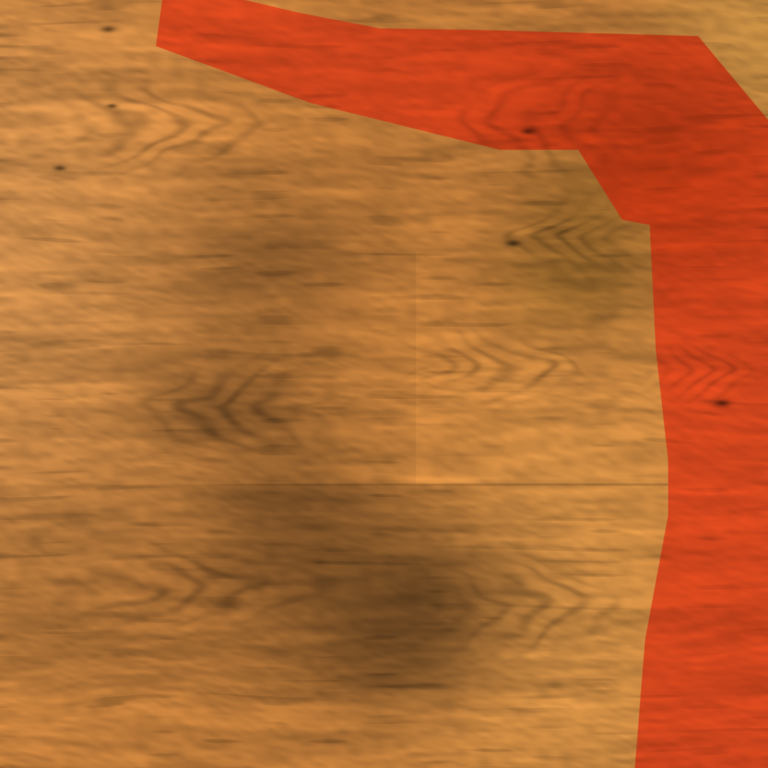
A Shadertoy shader for this texture:

```glsl
// Painted region, counter-clockwise points past the canvas border
const vec2 OUTLINE[20] = vec2[](
    vec2(.214, 1.02), vec2(.250, 1.02), vec2(.319, 1.0), vec2(.391, .983),
    vec2(.495, .963), vec2(.625, .961), vec2(.909, .953), vec2(1.02, .820),
    vec2(1.02, -.02), vec2(.825, -.02), vec2(.840, .167), vec2(.870, .329),
    vec2(.870, .401), vec2(.854, .544), vec2(.846, .707), vec2(.810, .714),
    vec2(.753, .805), vec2(.651, .805), vec2(.404, .866), vec2(.203, .940));

// Soft stains: centre, radius, strength
const vec4 STAINS[9] = vec4[](
    vec4(.39, .33, .095, .46), vec4(.55, .22, .100, .56), vec4(.37, .25, .120, .28),
    vec4(.50, .14, .085, .36), vec4(.35, .65, .110, .36), vec4(.29, .47, .090, .38),
    vec4(.75, .65, .090, .44), vec4(.77, .75, .060, .26), vec4(.08, .22, .120, .22));

// Grain arches: tip, signed length (sign is opening direction), half height
const vec4 ARCHES[8] = vec4[](
    vec4(.36, .836, -.34, .050), vec4(.59, .838, .24, .055),
    vec4(.18, .468, .28, .050), vec4(.76, .520, -.24, .036),
    vec4(.98, .516, -.14, .030), vec4(.43, .235, -.44, .045),
    vec4(.81, .210, -.27, .048), vec4(.65, .690, .19, .035));

const vec2 KNOTS[6] = vec2[](
    vec2(.141, .962), vec2(.146, .862), vec2(.078, .781),
    vec2(.668, .683), vec2(.940, .475), vec2(.688, .829));

float hash(vec2 p) {
    vec3 q = fract(p.xyx * .1031);
    q += dot(q, q.yzx + 33.33);
    return fract((q.x + q.y) * q.z);
}

float noise(vec2 p) {
    vec2 i = floor(p), f = fract(p);
    f = f * f * (3. - 2. * f);
    return mix(mix(hash(i), hash(i + vec2(1, 0)), f.x),
               mix(hash(i + vec2(0, 1)), hash(i + vec2(1, 1)), f.x), f.y);
}

float blob(vec2 offset, vec2 radius) {
    vec2 q = offset / radius;
    return exp(-dot(q, q));
}

float outlineDistance(vec2 p) {
    float nearest = 9., side = 1.;
    for (int i = 0, j = 19; i < 20; j = i, i++) {
        vec2 edge = OUTLINE[j] - OUTLINE[i], w = p - OUTLINE[i];
        vec2 gap = w - edge * clamp(dot(w, edge) / dot(edge, edge), 0., 1.);
        nearest = min(nearest, dot(gap, gap));
        bvec3 c = bvec3(p.y >= OUTLINE[i].y, p.y < OUTLINE[j].y, edge.x * w.y > edge.y * w.x);
        if (all(c) || all(not(c))) side = -side;
    }
    return side * sqrt(nearest);
}

// Nested pointed curves that follow the heart of a plank
float archLines(vec2 p) {
    float lines = 0.;
    for (int i = 0; i < 8; i++) {
        vec4 a = ARCHES[i];
        float u = (p.x - a.x) / a.z, v = (p.y - a.y) / a.w;
        v += .5 * (noise(p * vec2(22, 35)) - .5);
        float level = u - .32 * sqrt(v * v + .03);
        float wave = .5 + .5 * sin(level * 36. + 5. * noise(p * vec2(14, 40)));
        float mask = exp(-v * v * .8) * smoothstep(-.15, .1, level) * smoothstep(1.15, .4, u);
        lines += (wave * wave - .35) * mask * (.6 + .6 * noise(p * vec2(30, 90)));
    }
    return lines;
}

// Signed brightness of the grain
float grainTone(vec2 p) {
    vec2 q = p + vec2(0, .018 * noise(p * vec2(5, 11)));
    float tone = .10 * (noise(q * vec2(3, 24)) - .5);
    tone += .13 * (noise(q * vec2(7, 75) + 17.) - .5);
    tone += .12 * (noise(q * vec2(22, 150) + 41.) - .5);
    tone += .10 * (noise(vec2(q.x * 65., q.y * 185. + q.x * 35.)) - .5);
    float pores = smoothstep(.72, .95, noise(q * vec2(14, 125) + 73.));
    return tone - .10 * pores - .19 * archLines(p);
}

void mainImage(out vec4 fragColor, in vec2 fragCoord) {
    vec2 p = fragCoord / iResolution.xy;
    float px = 1. / iResolution.y;
    float tone = grainTone(p);

    // Bare wood, lighter at the left side and lower right
    vec3 wood = mix(vec3(.725, .465, .215), vec3(.785, .535, .285), blob(p - vec2(0, .68), vec2(.28, .42)));
    wood = mix(wood, vec3(.78, .53, .255), blob(p - vec2(.75, .20), vec2(.22, .40)));
    wood = mix(wood, vec3(.75, .53, .25), smoothstep(.75, 1., p.x) * smoothstep(.75, .95, p.y));

    // Plank joints
    float rightPlank = smoothstep(-px, px, p.x - .5417);
    float row = smoothstep(.367, .371, p.y) * smoothstep(.674, .670, p.y);
    wood *= 1. + .06 * row * rightPlank * exp(-(p.x - .5417) * 18.);
    wood *= 1. - .16 * smoothstep(.003, 0., abs(p.y - .369)) * smoothstep(.2, .4, p.x);
    wood *= 1. + .08 * blob(p - vec2(.60, .376), vec2(.22, .004));

    // Stains, olive toward the upper right
    float clean = 1.;
    for (int i = 0; i < 9; i++) {
        vec4 s = STAINS[i];
        clean *= 1. - s.w * blob(p - s.xy, s.z * vec2(1.3, .95));
    }
    clean = mix(clean, min(1., clean + .13), row * smoothstep(.45, .37, p.y));
    vec3 soil = mix(vec3(.25, .16, .075), vec3(.28, .21, .055), smoothstep(.55, .7, p.x) * smoothstep(.45, .6, p.y));
    wood = mix(soil, wood, clean) * (1. + 1.15 * tone);

    // Translucent red paint
    vec3 paint = mix(vec3(.80, .265, .11), vec3(.71, .215, .075), blob(p - vec2(.84, .78), vec2(.22, .16)));
    paint *= 1. + .85 * tone;
    vec3 color = mix(wood, paint, smoothstep(px, -px, outlineDistance(p)));

    // Small dark knots
    for (int i = 0; i < 6; i++) {
        float size = .7 + .5 * hash(KNOTS[i] * 91.);
        color *= 1. - .48 * blob(p - KNOTS[i], size * vec2(.009, .004));
    }
    fragColor = vec4(color, 1.);
}
```
